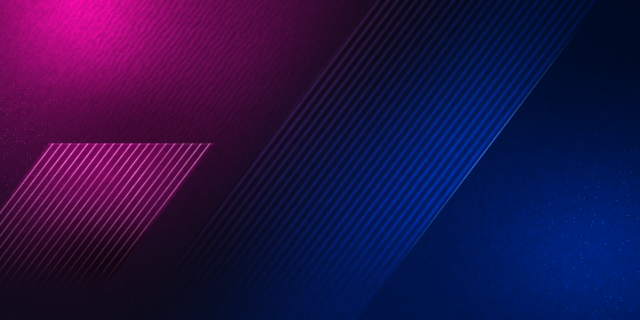
Give the GLSL for this background, as a Shadertoy shader.

```glsl
float hash(vec2 p) {
    vec3 q = fract(vec3(p.xyx) * 0.1031);
    q += dot(q, q.yzx + 33.33);
    return fract((q.x + q.y) * q.z);
}

float noise(vec2 p) {
    vec2 cell = floor(p), f = fract(p);
    f = f * f * (3.0 - 2.0 * f);
    return mix(mix(hash(cell), hash(cell + vec2(1, 0)), f.x),
               mix(hash(cell + vec2(0, 1)), hash(cell + vec2(1, 1)), f.x), f.y);
}

// Soft elliptical light: 1 at the centre, falling off by the given scale
float glow(vec2 p, vec2 centre, vec2 scale) {
    vec2 d = (p - centre) * scale;
    return exp(-dot(d, d));
}

// Anti-aliased box between two limits
float between(float x, float low, float high, float blur) {
    return smoothstep(low - blur, low + blur, x) * (1.0 - smoothstep(high - blur, high + blur, x));
}

// Repeating soft line centred in each period
float lines(float x, float period, float halfWidth, float blur) {
    float d = abs(fract(x / period) - 0.5) * period;
    return 1.0 - smoothstep(halfWidth - blur, halfWidth + blur, d);
}

// Round specks scattered over a jittered grid
float specks(vec2 p, float density, float amount) {
    vec2 cell = floor(p * density);
    vec2 offset = 0.3 + 0.4 * vec2(hash(cell + 17.0), hash(cell + 59.0));
    float d = length(fract(p * density) - offset);
    return step(1.0 - amount, hash(cell)) * (1.0 - smoothstep(0.05, 0.3, d));
}

void mainImage(out vec4 fragColor, in vec2 fragCoord) {
    vec2 p = fragCoord / iResolution.y;
    p.x *= 2.0 * iResolution.y / iResolution.x;
    float pixel = 1.0 / iResolution.y;
    float slant = p.x - 0.76 * p.y;

    // Dark ground, turning from near black to navy
    vec3 color = mix(vec3(0.04, 0.04, 0.09), vec3(0.0, 0.06, 0.22),
                     smoothstep(0.3, 1.05, slant));
    color *= 1.0 - 0.4 * glow(p, vec2(2.0, 1.0), vec2(2.0, 2.2));
    color += vec3(0.0, 0.015, 0.06) * smoothstep(0.6, 1.2, p.x) * (1.0 - smoothstep(0.4, 0.9, p.y));

    // Magenta light
    vec2 magentaCentre = vec2(0.26, 1.0);
    float magentaReach = 1.0 - 0.75 * smoothstep(0.1, 0.65, slant);
    color += vec3(0.5, 0.0, 0.31) * glow(p, magentaCentre, vec2(1.35, 1.75)) * magentaReach;
    color += vec3(0.36, 0.0, 0.22) * glow(p, magentaCentre, vec2(4.6, 4.2));

    // Brushed streaks in the magenta field
    float streaks = lines(slant + 0.012 * noise(p * 40.0), 0.021, 0.004, 0.005);
    float streakArea = glow(p, vec2(0.6, 0.85), vec2(3.2, 3.0));
    color *= 1.0 + streakArea * (0.22 * streaks - 0.1);
    color *= 1.0 - 0.25 * glow(p, vec2(0.42, 0.61), vec2(3.5, 7.0));

    // Blue light at the lower right
    color += vec3(0.0, 0.06, 0.22) * glow(p, vec2(1.85, 0.21), vec2(2.8, 3.8));

    // Wide ribbed band
    float band = between(slant, 0.41, 1.115, 2.0 * pixel);
    float ribs = lines(slant - 0.41, 0.0292, 0.006, 0.005);
    float across = smoothstep(0.5, 1.05, slant);
    float bandFade = smoothstep(-0.02, 0.35, p.y);
    vec3 bandColor = color * 0.95;
    bandColor += vec3(0.0, 0.02, 0.08) * across * (1.0 - 0.5 * smoothstep(0.55, 1.0, p.y));
    bandColor += vec3(0.0, 0.045, 0.13) * glow(p, vec2(1.46, 0.6), vec2(3.2, 2.4)) * across;
    bandColor += vec3(0.0, 0.012, 0.05) * glow(p, vec2(1.12, 0.38), vec2(2.6, 3.2));
    bandColor *= 1.0 + bandFade * (0.5 * ribs - 0.22);
    bandColor += vec3(0.05, 0.03, 0.065) * ribs * bandFade
               * (1.0 - smoothstep(0.42, 0.85, slant)) * smoothstep(0.15, 0.75, p.y);
    color = mix(color, bandColor, band * mix(0.5, 1.0, bandFade));

    // Rims of the band
    float rightRim = 1.0 - smoothstep(0.0, 0.003 + pixel, abs(slant - 1.115));
    color += vec3(0.12, 0.2, 0.34) * rightRim * between(p.y, 0.22, 0.84, 0.1)
           * (0.5 + 0.8 * glow(p, vec2(1.53, 0.53), vec2(0.0, 7.0)));
    float leftRim = 1.0 - smoothstep(0.0, 0.003 + pixel, abs(slant - 0.412));
    color += vec3(0.06, 0.03, 0.06) * leftRim * between(p.y, 0.6, 0.95, 0.15);

    // Small panel of thin bright lines over dark gaps
    float panel = between(slant, -0.267, 0.25, pixel)
                * (1.0 - smoothstep(0.552 - pixel, 0.552 + pixel, p.y));
    float height = smoothstep(0.03, 0.5, p.y);
    float threads = lines(slant + 0.267, 0.0272, 0.0025, 0.002 + 0.5 * pixel);
    vec3 panelColor = color * mix(0.65, 0.85, height);
    panelColor += vec3(0.27, 0.0, 0.17) * glow(p, vec2(0.32, 0.47), vec2(2.8, 3.8));
    panelColor *= 1.0 - 0.5 * glow(p, vec2(0.33, 0.2), vec2(5.0, 9.0));
    panelColor += vec3(0.5, 0.4, 0.5) * threads * height * (0.6 + 0.45 * noise(p * 12.0));
    color = mix(color, panelColor, panel * smoothstep(0.05, 0.2, p.y));
    float topRim = 1.0 - smoothstep(0.0, 0.002 + pixel, abs(p.y - 0.55));
    color += vec3(0.1, 0.05, 0.09) * topRim * between(slant, -0.267, 0.25, pixel);

    // Grain, brushed and even, and scattered specks
    color *= 0.94 + 0.12 * noise(p * 190.0);
    color *= 0.95 + 0.1 * noise(vec2(slant * 120.0, (p.y + 0.76 * p.x) * 45.0));
    color += vec3(0.25, 0.05, 0.19) * specks(p, 110.0, 0.16) * glow(p, vec2(0.0, 0.58), vec2(4.0, 3.5));
    color += vec3(0.06, 0.14, 0.28) * specks(p, 90.0, 0.05) * glow(p, vec2(1.95, 0.22), vec2(3.0, 3.0));

    fragColor = vec4(clamp(color, 0.0, 1.0), 1.0);
}
```
